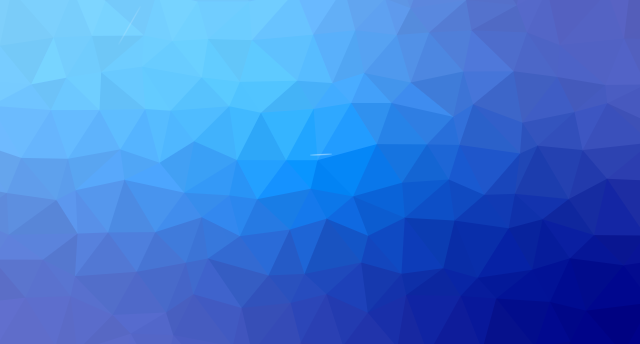
Reproduce this background procedurally as a Shadertoy shader.

```glsl
// Low-poly backdrop: a jittered, staggered lattice is split into triangles.
// Each facet takes one flat colour from a smooth four-corner gradient with
// an azure glow at the centre, plus a small random change of brightness.

const vec3 SKY    = vec3(0.50, 0.76, 1.00);
const vec3 VIOLET = vec3(0.38, 0.37, 0.73);
const vec3 MAUVE  = vec3(0.41, 0.41, 0.76);
const vec3 NAVY   = vec3(0.04, 0.00, 0.50);
const vec2 CELL   = vec2(0.128, 0.112);   // lattice spacing, in canvas heights
const float JITTER = 0.62;

vec2 hash22(vec2 p) {
    vec3 q = fract(p.xyx * vec3(0.1031, 0.1030, 0.0973));
    q += dot(q, q.yzx + 33.33);
    return fract((q.xx + q.yz) * q.zy);
}

// Smooth colour field; uv runs from 0 to 1 on both axes
vec3 colourField(vec2 uv) {
    uv = clamp(uv, 0.0, 1.0);
    float down = smoothstep(0.15, 0.95, 1.0 - uv.y);
    vec3 top = mix(SKY, VIOLET, smoothstep(0.35, 0.90, uv.x));
    vec3 bottom = mix(MAUVE, NAVY, smoothstep(0.10, 1.00, uv.x));
    vec3 colour = mix(top, bottom, down);
    float centreGlow = exp(-3.3 * distance(uv, vec2(0.508, 0.505)));
    float cornerGlow = exp(-3.0 * distance(uv, vec2(0.0, 1.0)));
    colour += vec3(-0.41, 0.05, 0.19) * centreGlow;
    colour += vec3(0.05, 0.07, 0.00) * cornerGlow;
    return clamp(colour, 0.0, 1.0);
}

// Lattice vertex: odd rows are shifted by half a cell
vec2 vertexAt(vec2 id) {
    vec2 stagger = vec2(0.5 * mod(id.y, 2.0), 0.0);
    return (id + stagger + JITTER * (hash22(id + 47.0) - 0.5)) * CELL;
}

// Signed distance to the line through a and b, positive on its right
float edgeDistance(vec2 p, vec2 a, vec2 b) {
    vec2 e = b - a;
    return dot(p - a, vec2(e.y, -e.x)) / length(e);
}

// Smooth coverage of a counter-clockwise triangle
float triangleCover(vec2 p, vec2 a, vec2 b, vec2 c, float pixel) {
    float d = max(edgeDistance(p, a, b),
              max(edgeDistance(p, b, c), edgeDistance(p, c, a)));
    return clamp(0.5 - d / pixel, 0.0, 1.0);
}

// Facet colour in rgb, weighted by its coverage in alpha
vec4 facet(vec2 p, vec2 a, vec2 b, vec2 c, vec2 seed, float aspect, float pixel) {
    float cover = triangleCover(p, a, b, c, pixel);
    vec2 centre = (a + b + c) / 3.0;
    float shade = 1.0 + 0.07 * (hash22(seed).x - 0.5);
    vec3 colour = colourField(centre / vec2(aspect, 1.0)) * shade;
    return vec4(colour, 1.0) * cover;
}

// Thin line that fades toward both ends
float glint(vec2 p, vec2 a, vec2 b, float width, float pixel) {
    vec2 e = b - a;
    float t = clamp(dot(p - a, e) / dot(e, e), 0.0, 1.0);
    float d = length(p - a - e * t);
    return smoothstep(width + pixel, 0.0, d) * sqrt(4.0 * t * (1.0 - t));
}

void mainImage(out vec4 fragColor, in vec2 fragCoord) {
    float aspect = iResolution.x / iResolution.y;
    float pixel = 1.0 / iResolution.y;
    vec2 p = fragCoord * pixel;
    vec2 uv = fragCoord / iResolution.xy;
    vec2 home = floor(p / CELL);

    // Gather the facets of the nearby cells, each cut along its short diagonal
    vec4 sum = vec4(colourField(uv), 1.0) * 0.0001;
    for (int j = -1; j <= 1; j++) {
        for (int i = -2; i <= 1; i++) {
            vec2 id = home + vec2(i, j);
            vec2 a = vertexAt(id);
            vec2 b = vertexAt(id + vec2(1.0, 0.0));
            vec2 c = vertexAt(id + vec2(1.0, 1.0));
            vec2 d = vertexAt(id + vec2(0.0, 1.0));
            vec2 seed = id + 113.0;
            if (distance(a, c) < distance(b, d)) {
                sum += facet(p, a, b, c, seed, aspect, pixel);
                sum += facet(p, a, c, d, seed + 71.0, aspect, pixel);
            } else {
                sum += facet(p, a, b, d, seed, aspect, pixel);
                sum += facet(p, b, c, d, seed + 71.0, aspect, pixel);
            }
        }
    }
    vec3 colour = sum.rgb / sum.a;

    // Two fine glints on facet edges
    vec2 scale = vec2(aspect, 1.0);
    float bright = glint(p, vec2(0.484, 0.549) * scale, vec2(0.519, 0.552) * scale, 0.001, pixel);
    float faint = glint(p, vec2(0.185, 0.870) * scale, vec2(0.220, 0.983) * scale, 0.001, pixel);
    colour = mix(colour, vec3(0.75, 0.90, 1.0), 0.6 * bright + 0.3 * faint);
    fragColor = vec4(colour, 1.0);
}
```
